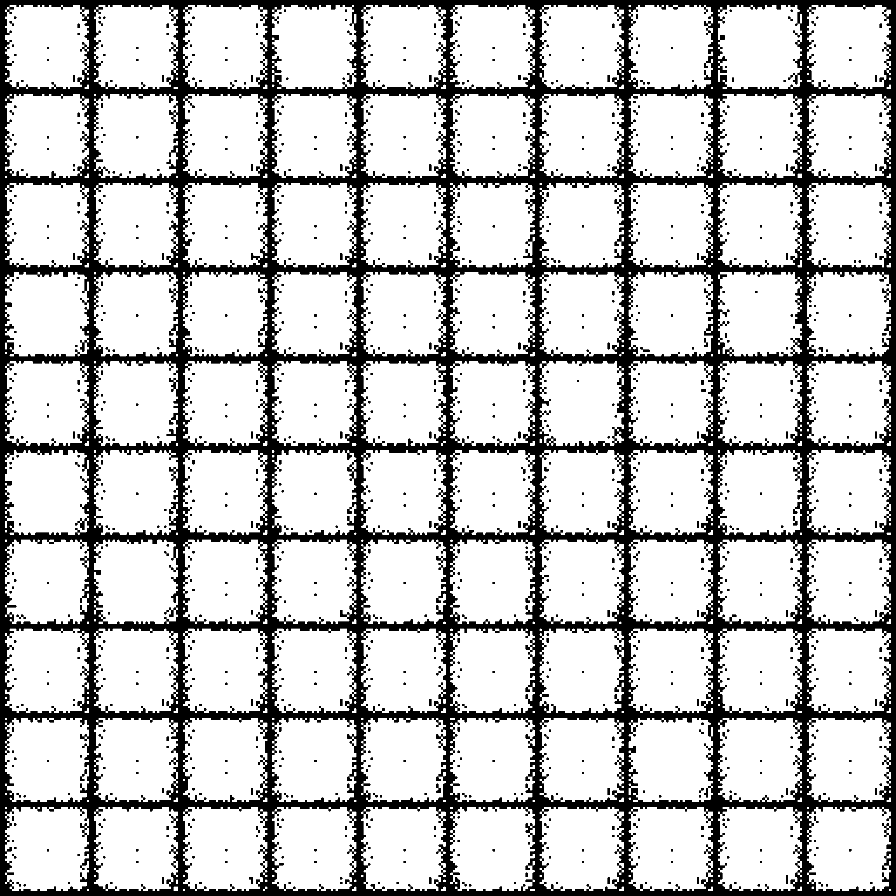
Reproduce this pattern procedurally as a Shadertoy shader.

```glsl
// A ten by ten grid of white cells with ragged black borders and tiny centre dots.
// Square grains are inked where a half-dithered hash falls below a density that
// fades from the cell edges; each cell picks one of four dot variants.

#define GRAINS 382.0        // grains across the canvas
#define CELL 38.0           // grains per cell
#define MARGIN 1.0          // grains before the first cell
#define SIDE_INK 0.60       // scatter strength beside upright lines
#define SIDE_REACH 3.0      // scatter reach beside upright lines, in grains
#define LEVEL_INK 0.85      // scatter strength beside level lines
#define LEVEL_REACH 1.35    // scatter reach beside level lines
#define CORNER_LOW 5.5      // scatter radius in the lower corners
#define CORNER_HIGH 3.5     // scatter radius in the upper corners
#define DITHER 0.45         // share of grains on an alternating threshold
#define WEAR 0.05           // share of grains that differ in every cell
#define SAMPLES 4           // antialiasing samples per axis

// Integer mixing hash, 0 to 1
float hash(vec2 p, float seed) {
    uvec3 v = uvec3(ivec3(vec3(p, seed) + 64.0));
    v = v * 1664525u + 1013904223u;
    v += v.yzx * v.zxy;
    v ^= v >> 16u;
    v += v.yzx * v.zxy;
    return float(v.x >> 8u) / exp2(24.0);
}

// 0: two dots, 1: one dot, 2: no dot, 3: one raised dot
float cellVariant(vec2 cell) {
    float h = hash(cell, 3.0);
    return step(0.70, h) + step(0.93, h) + step(0.97, h);
}

float falloff(float dist, float reach) {
    float r = dist / reach;
    return exp(-r * r);
}

// Chance that a grain is inked
float inkDensity(vec2 local) {
    vec2 edge = min(local, CELL - 1.0 - local);
    if (min(edge.x, edge.y) < 0.5) return 1.0;

    float along = 2.0 * local.y / CELL - 1.0;
    float side = SIDE_INK * falloff(edge.x, SIDE_REACH + along * along);
    float level = LEVEL_INK * falloff(edge.y, LEVEL_REACH);

    bool lower = local.y < 0.5 * CELL;
    float corner = 0.55 * falloff(length(edge), lower ? CORNER_LOW : CORNER_HIGH);

    // Sparse strays just above the lower line
    float strays = 0.04 * step(abs(local.y - 3.0), 1.0);
    float density = 1.0 - (1.0 - side) * (1.0 - level) * (1.0 - corner) * (1.0 - strays);
    return density * step(0.015, density);
}

// Uniform threshold; dithered grains alternate so that ink does not clump
float inkThreshold(vec2 local, float seed) {
    float h = hash(local, seed);
    float parity = mod(local.x + local.y, 2.0);
    return hash(local, seed + 20.0) < DITHER ? 0.5 * (h + parity) : h;
}

bool sameGrain(vec2 a, vec2 b) {
    return all(lessThan(abs(a - b), vec2(0.5)));
}

bool centreDot(vec2 local, float variant) {
    bool middle = variant < 1.5 && sameGrain(local, vec2(19.0, 18.0));
    bool below = variant < 0.5 && sameGrain(local, vec2(19.0, 13.0));
    bool raised = variant > 2.5 && sameGrain(local, vec2(17.0, 28.0));
    return middle || below || raised;
}

// 1 on ink, 0 on paper
float inkAt(vec2 uv) {
    vec2 grain = floor(uv * GRAINS) - MARGIN;
    vec2 cell = floor((grain + 0.5) / CELL);
    vec2 local = grain - cell * CELL;
    float variant = cellVariant(cell);
    if (centreDot(local, variant)) return 1.0;

    // Grains repeat within a variant, apart from a little wear
    bool worn = hash(grain, 5.0) < WEAR;
    float threshold = worn ? hash(grain, 9.0) : inkThreshold(local, variant + 1.0);
    return threshold < inkDensity(local) ? 1.0 : 0.0;
}

void mainImage(out vec4 fragColor, in vec2 fragCoord) {
    float coverage = 0.0;
    for (int j = 0; j < SAMPLES; j++) {
        for (int i = 0; i < SAMPLES; i++) {
            vec2 offset = (vec2(i, j) + 0.5) / float(SAMPLES) - 0.5;
            coverage += inkAt((fragCoord + offset) / iResolution.xy);
        }
    }
    coverage /= float(SAMPLES * SAMPLES);

    // Steepen the smoothed edge to keep grains crisp
    float ink = smoothstep(0.32, 0.62, coverage);
    fragColor = vec4(vec3(1.0 - ink), 1.0);
}
```
